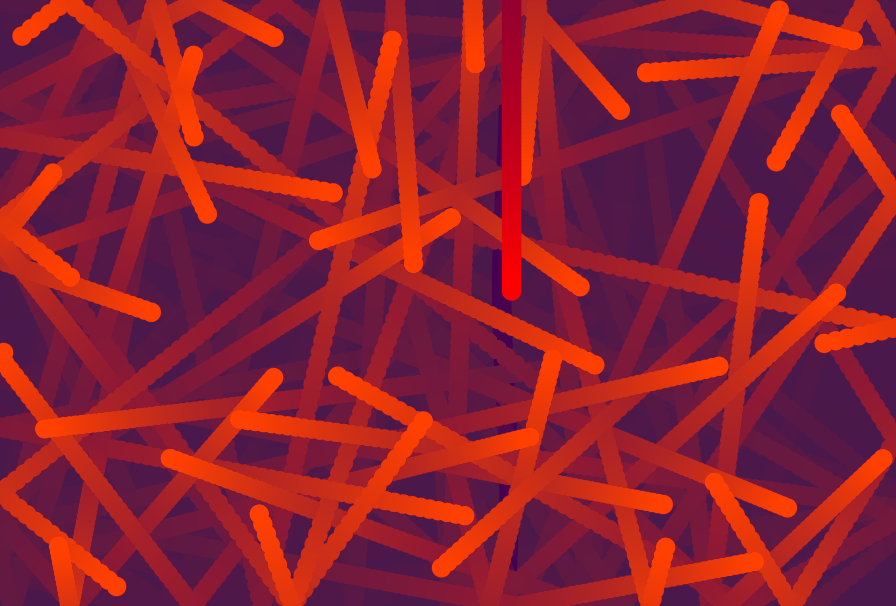
Give the GLSL for this pattern, as a Shadertoy shader.

```glsl
const vec3 DUSK = vec3(0.29, 0.095, 0.29);
const vec3 WINE = vec3(0.57, 0.10, 0.20);
const vec3 EMBER = vec3(1.0, 0.25, 0.0);
const vec3 GHOST = vec3(0.27, 0.0, 0.32);
const vec3 SIGNAL_RED = vec3(1.0, 0.0, 0.0);

const ivec2 HEAD_GRID = ivec2(8, 6);      // one trail head per cell
const int MAX_BOUNCES = 4;
const float RADIUS = 0.0162;              // all lengths in canvas heights
const vec2 FADE_RANGE = vec2(1.2, 2.8);   // cooling per unit of length
const float STAMP_FADE = 0.024;           // cooling between two stamps
const float FAINTEST = 0.02;
const vec2 BEAM_HEAD = vec2(0.571, 0.52); // x as a share of the width
const float BEAM_FADE = 1.85;
const float GHOST_X = 0.564;
const float GHOST_SWAY = 0.006;
const float SEED = 17.0;

vec4 hash41(float n) {
    vec4 p = fract(vec4(n) * vec4(0.1031, 0.1030, 0.0973, 0.1099));
    p += dot(p, p.wzxy + 33.33);
    return fract((p.xxyz + p.yzzw) * p.zywx);
}

// Distance to a row of points spaced evenly along a segment
float stampDistance(vec2 offset, vec2 dir, float len, float spacing) {
    float index = clamp(round(dot(offset, dir) / spacing), 0.0, floor(len / spacing));
    return length(offset - dir * index * spacing);
}

float coverage(float dist) {
    float px = 0.75 / iResolution.y;
    return 1.0 - smoothstep(-px, px, dist - RADIUS);
}

// Heat of one trail, followed backwards from its head and off the walls
float trailHeat(vec2 p, vec2 start, vec2 dir, float fade, vec2 size) {
    float heat = 0.0;
    float travelled = 0.0;
    float spacing = STAMP_FADE / fade;
    for (int i = 0; i < MAX_BOUNCES; i++) {
        if (exp(-fade * travelled) < FAINTEST) break;
        vec2 wall = (step(0.0, dir) * size - start) / dir;
        float len = min(wall.x, wall.y);
        vec2 offset = p - start;
        float mask = coverage(stampDistance(offset, dir, len, spacing));
        float age = travelled + max(dot(offset, dir) - RADIUS, 0.0);
        heat = max(heat, mask * exp(-fade * age));
        start += dir * len;
        travelled += len;
        dir *= wall.x < wall.y ? vec2(-1.0, 1.0) : vec2(1.0, -1.0);
    }
    return heat;
}

vec3 heatColor(float heat) {
    const float knee = 0.39;
    return heat < knee ? mix(DUSK, WINE, heat / knee)
                       : mix(WINE, EMBER, (heat - knee) / (1.0 - knee));
}

void mainImage(out vec4 fragColor, in vec2 fragCoord) {
    vec2 size = vec2(iResolution.x / iResolution.y, 1.0);
    vec2 p = fragCoord / iResolution.y;

    // Hottest trail lies on top
    float heat = 0.0;
    for (int i = 0; i < HEAD_GRID.x * HEAD_GRID.y; i++) {
        vec4 rnd = hash41(float(i) + SEED);
        vec2 cell = vec2(i % HEAD_GRID.x, i / HEAD_GRID.x);
        vec2 head = (cell + rnd.xy) / vec2(HEAD_GRID) * size;
        float angle = 6.2832 * rnd.z + 0.001;
        float fade = mix(FADE_RANGE.x, FADE_RANGE.y, rnd.w);
        heat = max(heat, trailHeat(p, head, vec2(cos(angle), sin(angle)), fade, size));
    }
    vec3 color = heatColor(heat);

    // Old swaying column, seen only between the warmer trails
    float sway = GHOST_SWAY * sin(p.y * 9.0);
    float ghost = coverage(abs(p.x - GHOST_X * size.x - sway));
    color = mix(color, GHOST, ghost * (1.0 - smoothstep(0.06, 0.14, heat)));

    // Red vertical beam in front
    vec2 offset = p - BEAM_HEAD * size;
    float beam = coverage(stampDistance(offset, vec2(0.0, 1.0), 1.0, RADIUS * 0.4));
    float glow = exp(-BEAM_FADE * max(offset.y - RADIUS, 0.0));
    color = mix(color, mix(GHOST, SIGNAL_RED, glow), beam);

    fragColor = vec4(color, 1.0);
}
```
